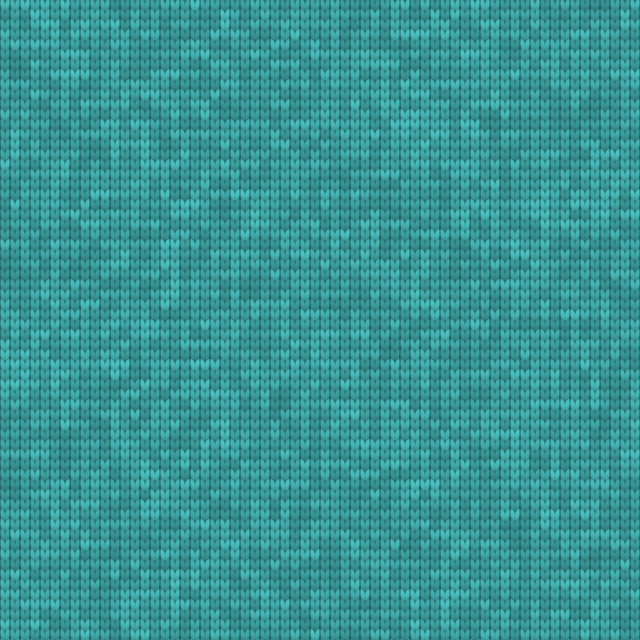
Give the GLSL for this texture, as a WebGL 1 fragment shader.

```glsl
precision highp float;

// Teal stockinette knit: 64 by 64 V-shaped stitches, each made of two mirrored,
// steep leaf-shaped legs, with a darker seam between the stitch columns.
// Wrapping gradient noise and a hash give each stitch its own heathered tone.

uniform vec2 u_resolution;

const float STITCHES = 64.0;
const vec3 GAP_COLOR = vec3(0.135, 0.385, 0.390);
const vec3 DARK_YARN = vec3(0.212, 0.568, 0.570);
const vec3 LIGHT_YARN = vec3(0.288, 0.745, 0.742);

float hash(vec2 p) {
  vec3 q = fract(vec3(p.xyx) * 0.1031);
  q += dot(q, q.yzx + 33.33);
  return fract((q.x + q.y) * q.z);
}

// Slope contribution of one lattice corner, wrapped to the period
float cornerSlope(vec2 cell, vec2 offset, vec2 period, float seed) {
  float angle = 6.28318 * hash(mod(cell, period) + seed);
  return dot(vec2(cos(angle), sin(angle)), offset);
}

float gradientNoise(vec2 p, vec2 period, float seed) {
  vec2 i = floor(p);
  vec2 f = p - i;
  vec2 w = f * f * f * (f * (f * 6.0 - 15.0) + 10.0);
  vec2 e = vec2(1.0, 0.0);
  float a = cornerSlope(i, f, period, seed);
  float b = cornerSlope(i + e.xy, f - e.xy, period, seed);
  float c = cornerSlope(i + e.yx, f - e.yx, period, seed);
  float d = cornerSlope(i + e.xx, f - e.xx, period, seed);
  return mix(mix(a, b, w.x), mix(c, d, w.x), w.y);
}

// Noise sampled at a frequency given in lattice cells per stitch
float stitchNoise(vec2 p, vec2 frequency, float seed) {
  return gradientNoise(p * frequency, STITCHES * frequency, seed);
}

// Yarn tone of one stitch: 0 dark, 1 light
float stitchTone(vec2 id) {
  vec2 center = id + 0.5;
  float streak = stitchNoise(center, vec2(0.375, 0.75), 11.0);
  float cloud = stitchNoise(center, vec2(0.125), 47.0);
  float speck = hash(mod(id, STITCHES) + 83.0) - 0.5;
  return smoothstep(0.0, 1.0, 0.47 + 0.5 * streak + 0.18 * cloud + 0.6 * speck);
}

// Rounded height of a slanted leg; p.x is the distance from the stitch axis
float legHeight(vec2 p, float slant, vec2 halfSize) {
  vec2 q = vec2(p.x - 0.235 - slant * p.y, p.y) / halfSize;
  return 1.0 - dot(q, q);
}

vec3 knitColor(vec2 p) {
  vec2 id = floor(p);
  vec2 local = p - id - 0.5;
  float side = abs(local.x);
  float height = -2.0;
  float along = 0.0;
  vec2 topId = id;

  // Keep the highest leg among this row and its neighbours
  for (int j = -1; j <= 1; j++) {
    float row = float(j);
    float y = local.y - row;
    float h = legHeight(vec2(side, y), 0.17, vec2(0.265, 0.68));
    if (h > height) {
      height = h;
      along = y;
      topId = id + vec2(0.0, row);
    }
  }

  // Shade the round yarn: faint fibres, dim lower tips, dark column seams
  float fibre = stitchNoise(p, vec2(8.0, 2.0), 5.0);
  float tip = mix(0.86, 1.03, smoothstep(-0.6, 0.2, along));
  float seam = 1.0 - 0.2 * smoothstep(0.33, 0.5, side);
  vec3 yarn = mix(DARK_YARN, LIGHT_YARN, stitchTone(topId));
  yarn *= (1.0 + 0.05 * fibre) * tip;
  return seam * mix(GAP_COLOR, yarn, smoothstep(-0.4, 0.65, height));
}

void main() {
  // Average a 2 by 2 grid of samples for smooth edges
  vec3 color = vec3(0.0);
  for (int y = 0; y < 2; y++) {
    for (int x = 0; x < 2; x++) {
      vec2 jitter = vec2(float(x), float(y)) * 0.5 - 0.25;
      vec2 uv = (gl_FragCoord.xy + jitter) / u_resolution;
      color += 0.25 * knitColor(uv * STITCHES);
    }
  }
  gl_FragColor = vec4(color, 1.0);
}
```
